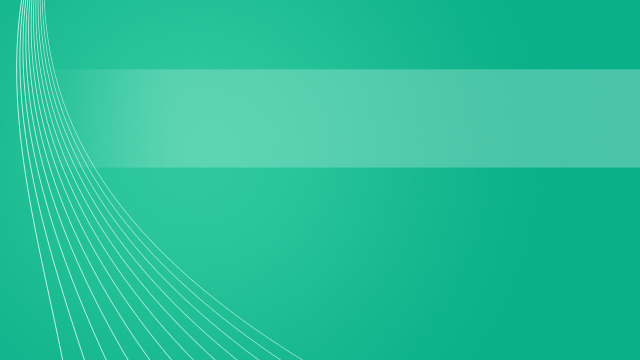
A Shadertoy shader for this background:

```glsl
float hash(vec2 p) {
    vec3 q = fract(vec3(p.xyx) * 0.1031);
    q += dot(q, q.yzx + 33.33);
    return fract((q.x + q.y) * q.z);
}

// Height-unit coverage of a fan of cubic strands, measured down from the top
float strands(vec2 p, float pixel) {
    float d = 1.0 - p.y;
    float coverage = 0.0;
    for (int i = 0; i < 12; i++) {
        float k = float(i) / 11.0;
        vec4 c = mix(vec4(0.060, -0.150, 0.442, -0.178),
                     vec4(0.123, 0.044, 0.442, 0.231), k);
        float x = c.x + d * (c.y + d * (c.z + d * c.w));
        float slope = c.y + d * (2.0 * c.z + 3.0 * d * c.w);
        float dist = abs(p.x - x) * inversesqrt(1.0 + slope * slope);
        float halfWidth = mix(0.0013, 0.0009, k);
        float line = clamp(0.5 + (halfWidth - dist) / pixel, 0.0, 1.0);
        coverage = max(coverage, line * mix(0.85, 0.7, k));
    }
    return coverage;
}

void mainImage(out vec4 fragColor, in vec2 fragCoord) {
    float pixel = 1.0 / iResolution.y;
    vec2 p = fragCoord * pixel;
    float across = fragCoord.x / iResolution.x;

    // Soft radial green, brightest left of centre
    float radius = length(p - vec2(0.54, 0.58)) / 1.08;
    vec3 color = mix(vec3(0.185, 0.785, 0.620), vec3(0.040, 0.690, 0.535),
                     smoothstep(0.0, 1.0, radius));

    // Fine grain
    color += 0.006 * (hash(floor(p * 288.0)) - 0.5);

    // Translucent band fading in from the left
    float bandDist = abs(p.y - 0.671) - 0.1365;
    float band = clamp(0.5 - bandDist / pixel, 0.0, 1.0);
    float opacity = 0.20 * smoothstep(0.03, 0.30, across) + 0.06 * across;
    color = mix(color, vec3(1.0), band * opacity);

    // Pale strands
    color = mix(color, vec3(0.88, 1.0, 0.95), strands(p, pixel));
    fragColor = vec4(color, 1.0);
}
```
